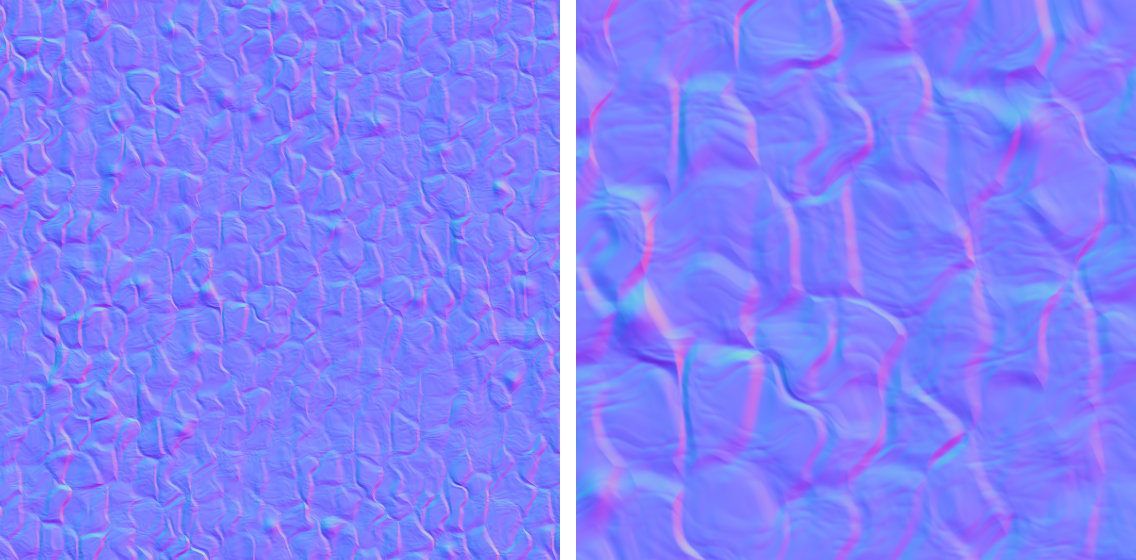
Left, the full canvas; right, a detail of the centre.
Reproduce this texture map procedurally as a WebGL 2 fragment shader.

```glsl
#version 300 es
precision highp float;
// Tangent-space normal map of rough tree bark: tall lumpy plates, crevices and fine wrinkles.

uniform vec2 u_resolution;
out vec4 fragColor;

vec2 hash2(vec2 p) {
    vec3 q = fract(p.xyx * vec3(0.1031, 0.1030, 0.0973));
    q += dot(q, q.yzx + 33.33);
    return fract((q.xx + q.yz) * q.zy);
}

// Value noise with a quintic fade, so that its slopes stay smooth.
float noise(vec2 p) {
    vec2 i = floor(p);
    vec2 f = fract(p);
    vec2 u = f * f * f * (f * (f * 6.0 - 15.0) + 10.0);
    float low = mix(hash2(i).x, hash2(i + vec2(1, 0)).x, u.x);
    float high = mix(hash2(i + vec2(0, 1)).x, hash2(i + vec2(1, 1)).x, u.x);
    return mix(low, high, u.y);
}

// Cellular noise: nearest distance, second distance, cell id, sideways offset.
vec4 cellular(vec2 p) {
    vec2 cell = floor(p);
    vec4 result = vec4(8.0, 8.0, 0.0, 0.0);
    for (int y = -1; y <= 1; y++) {
        for (int x = -1; x <= 1; x++) {
            vec2 c = cell + vec2(x, y);
            vec2 offset = p - c - 0.1 - 0.8 * hash2(c);
            float d = length(offset);
            if (d < result.x) {
                result = vec4(d, result.x, hash2(c + 57.0).x, offset.x);
            } else {
                result.y = min(result.y, d);
            }
        }
    }
    return result;
}

vec2 warp(vec2 p) {
    vec2 sway = vec2(sin(p.y * 13.0 + 2.0 * sin(p.x * 7.0)),
                     sin(p.x * 17.0 + 2.0 * sin(p.y * 9.0)));
    vec2 jitter = vec2(noise(p * 34.0), noise(p * 34.0 + 71.0)) - 0.5;
    return p + 0.007 * sway + 0.022 * jitter;
}

// Raised plates that lean to one side and drop into crevices.
float plates(vec2 p, vec2 scale, float relief) {
    vec4 c = cellular(p * scale);
    float body = smoothstep(0.0, 0.38, c.y - c.x);
    float lean = 1.5 * c.w;
    return relief * (body * (0.4 + 1.4 * c.z + lean) - c.x * c.x);
}

// Sparse round knobs.
float knobs(vec2 p, float scale, float relief) {
    vec4 c = cellular(p * scale);
    return relief * step(0.65, c.z) * exp(-c.x * c.x * 130.0);
}

// Thin folds where the noise crosses its middle value.
float wrinkles(vec2 p, vec2 scale, float relief) {
    float n = 2.0 * noise(p * scale) - 1.0;
    return relief * sqrt(n * n + 0.02);
}

float barkHeight(vec2 p) {
    vec2 q = warp(p);
    float strength = 0.55 + 0.95 * noise(p * vec2(7.0, 4.0) + 13.0);

    // Broad relief
    float h = strength * plates(q, vec2(25.0, 16.0), 0.00145);
    h += strength * 0.0036 * noise(q * vec2(31.0, 7.0) + 5.0);
    h += strength * 0.0038 * noise(q * vec2(24.0, 27.0) + 29.0);
    h += knobs(p, 7.0, 0.006);

    // Fine surface
    vec2 tilted = vec2(q.x + 0.35 * q.y, q.y - 0.35 * q.x);
    h += wrinkles(tilted, vec2(38.0, 82.0), 0.00055);
    h += wrinkles(q + 3.0, vec2(74.0, 145.0), 0.00028);
    h += 0.0007 * noise(q * vec2(95.0, 16.0) + 41.0);
    h += 0.00032 * noise(tilted * 190.0 + 83.0);
    return h;
}

vec3 surfaceNormal(vec2 p, float stepSize) {
    vec2 e = vec2(stepSize, 0.0);
    float dx = barkHeight(p + e.xy) - barkHeight(p - e.xy);
    float dy = barkHeight(p + e.yx) - barkHeight(p - e.yx);
    return normalize(vec3(-vec2(dx, dy) / (2.0 * stepSize), 1.0));
}

void main() {
    vec2 uv = gl_FragCoord.xy / u_resolution;
    vec3 normal = surfaceNormal(uv, 0.0009);
    fragColor = vec4(0.5 + 0.5 * normal, 1.0);
}
```
